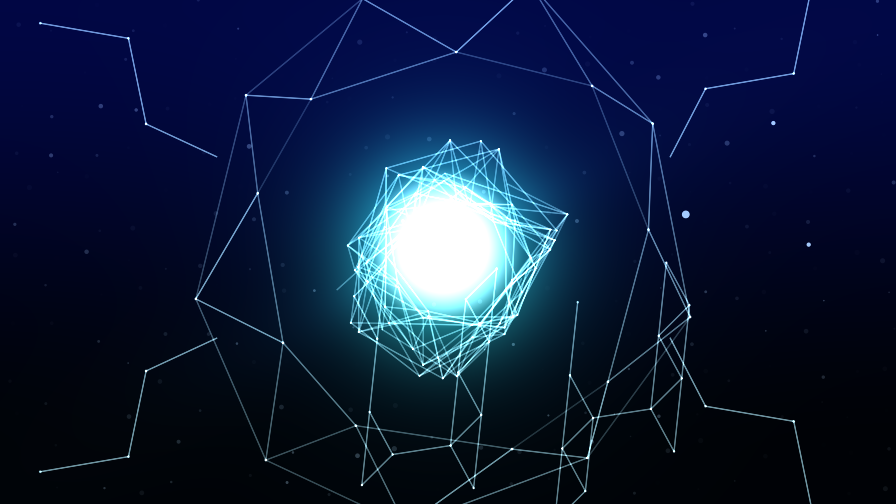
Reproduce this background procedurally as a Shadertoy shader.

```glsl
// A glowing cyan core wrapped in a web of fine linked threads on a deep blue starry sky.
#define CORE vec2(0.880, 0.509)
#define TANGLE_CENTRE vec2(0.905, 0.478)
#define TANGLE_NODES 66
#define RING_NODES 18
#define WEB_NODES 25
#define WEB_REACH 0.17
#define THREAD_WIDTH 0.0005
#define THREAD_TINT vec3(0.72, 0.95, 1.0)
#define GLOW_TINT vec3(0.20, 0.82, 0.76)
#define SKY_TOP vec3(0.004, 0.025, 0.265)
#define SKY_BOTTOM vec3(0.0, 0.008, 0.022)

const float TAU = 6.2831853;
float pixel;

float hash(float n) { return fract(sin(n * 91.37 + 4.7) * 4375.85); }
float hash(vec2 p) { return fract(sin(dot(p, vec2(127.1, 311.7))) * 4375.85); }
vec2 polar(float angle, float radius) { return radius * vec2(cos(angle), sin(angle)); }

float dotMark(vec2 p, vec2 c, float radius) {
    return 1.0 - smoothstep(radius - pixel * 0.5, radius + pixel * 0.7, length(p - c));
}

float thread(vec2 p, vec2 a, vec2 b) {
    vec2 pa = p - a, ba = b - a;
    float along = clamp(dot(pa, ba) / dot(ba, ba), 0.0, 1.0);
    return 1.0 - smoothstep(THREAD_WIDTH, THREAD_WIDTH + pixel, length(pa - ba * along));
}

// Node positions of the three webs
vec2 tangleNode(int i) {
    float n = float(i);
    return TANGLE_CENTRE + polar(n * 2.4 + hash(n) * 0.5, mix(0.11, 0.25, pow(hash(n + 70.0), 1.4)));
}

vec2 ringNode(int i) {
    float n = float(i % RING_NODES);
    float radius = 0.46 + (mod(n, 2.0) - 0.5) * 0.12 + (hash(n + 31.0) - 0.5) * 0.09;
    return CORE + polar((n + 0.6 * hash(n + 12.0)) * TAU / float(RING_NODES), radius);
}

vec2 webNode(int i) {
    return vec2(0.66, -0.04) + vec2(0.78, 0.52) * fract(float(i) * vec2(0.7549, 0.5698) + 0.3);
}

float tangle(vec2 p) {
    float light = 0.0;
    for (int i = 0; i < TANGLE_NODES; i++) {
        vec2 a = tangleNode(i);
        light += 0.40 * thread(p, a, tangleNode(i + 3));
        light += 0.34 * thread(p, a, tangleNode(i + 5));
        light += 0.30 * thread(p, a, tangleNode(i + 8));
        light += 0.4 * dotMark(p, a, 0.002);
    }
    return light;
}

float outerRing(vec2 p) {
    float light = 0.0;
    for (int i = 0; i < RING_NODES; i++) {
        vec2 a = ringNode(i);
        light += mix(0.25, 0.65, hash(float(i))) * thread(p, a, ringNode(i + 1));
        light += mix(0.12, 0.45, hash(float(i) + 5.0)) * thread(p, a, ringNode(i + 2));
        light += 0.7 * dotMark(p, a, 0.0025);
    }
    return light;
}

float lowerWeb(vec2 p) {
    float light = 0.0;
    for (int i = 0; i < WEB_NODES; i++) {
        vec2 a = webNode(i);
        light += 0.6 * dotMark(p, a, 0.0022);
        if (distance(p, a) > WEB_REACH) continue;
        for (int j = 0; j < WEB_NODES; j++) {
            vec2 b = webNode(j);
            float gap = distance(a, b);
            if (j != i && gap < WEB_REACH) light += 0.25 * thread(p, a, b);
        }
    }
    return light;
}

// Zigzag arms reaching for the four corners
float arms(vec2 p) {
    float light = 0.0;
    for (int k = 0; k < 4; k++) {
        vec2 side = vec2(k % 2, k / 2) * 2.0 - 1.0;
        vec2 a = CORE + side * vec2(0.45, 0.18);
        for (int s = 1; s < 4; s++) {
            float bend = mod(float(s + k), 2.0) - 0.5;
            vec2 b = CORE + side * (vec2(0.45, 0.18) + float(s) * vec2(0.105, 0.10) + bend * vec2(0.07, -0.07));
            light += 0.6 * thread(p, a, b) + 0.6 * dotMark(p, b, 0.0025);
            a = b;
        }
    }
    return light;
}

// Dim scattered dust, with three bright motes on the right
float stars(vec2 p) {
    vec2 cell = floor(p / 0.075);
    vec2 spot = (cell + 0.2 + 0.6 * vec2(hash(cell), hash(cell + 17.0))) * 0.075;
    float light = pow(hash(cell + 43.0), 4.0) * 0.28 * dotMark(p, spot, mix(0.001, 0.005, hash(cell + 9.0)));
    for (int k = 0; k < 3; k++) {
        vec2 mote = vec2(1.50, 0.615) + polar(1.33 + float(k) * TAU / 3.0, 0.145);
        light += 0.85 * dotMark(p, mote, k == 1 ? 0.0075 : 0.004);
    }
    return light;
}

void mainImage(out vec4 fragColor, in vec2 fragCoord) {
    pixel = 1.0 / iResolution.y;
    vec2 p = (fragCoord - 0.5 * iResolution.xy) * pixel + vec2(0.889, 0.5);
    vec2 q = p - CORE;
    float r = length(q);

    // Sky with a broad halo and a faint diagonal ray
    vec3 col = mix(SKY_BOTTOM, SKY_TOP, smoothstep(0.1, 1.0, p.y));
    col += vec3(0.005, 0.055, 0.085) * exp(-r * r / 0.16);
    float ray = pow(abs(dot(q / max(r, 0.001), polar(0.48, 1.0))), 40.0);
    col += vec3(0.008, 0.03, 0.045) * ray * exp(-r * 1.5);
    col += vec3(0.75, 0.9, 1.0) * stars(p);

    // Threads, then the core glow
    col += THREAD_TINT * (tangle(p) + outerRing(p) + lowerWeb(p) + arms(p));
    col += GLOW_TINT * exp(-r * r / 0.034);
    col += vec3(0.95) * (1.0 - smoothstep(0.07, 0.165, r));
    fragColor = vec4(clamp(col, 0.0, 1.0), 1.0);
}
```
